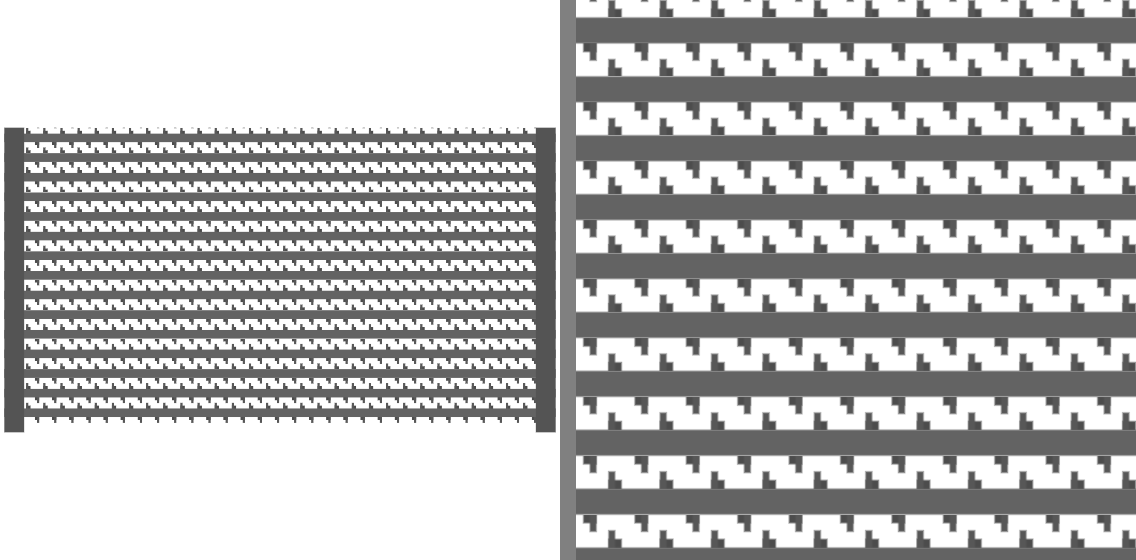
Left, the full canvas; right, a detail of the centre.
Write a three.js fragment shader that draws this pattern.

```glsl
// Slatted grey grille: 15 bars with 30 stepped teeth on each side, between two posts.
varying vec2 vUv;

const float SOFT = 0.0009;

const vec2 PANEL_MIN = vec2(0.0078, 0.2279);
const vec2 PANEL_MAX = vec2(0.9922, 0.7721);
const float POST_WIDTH = 0.0355;

const float BAR_COUNT = 15.0;
const float BAR_PITCH = 0.03506;
const float BAR_HALF = 0.0077;
const float FIRST_BAR = 0.2629;

const float TOOTH_COUNT = 30.0;
const float TOOTH_PITCH = 0.0306;
const float TOOTH_START = 0.0467;
const float HANGING_SHIFT = 0.0156;
const float STEP_WIDTH = 0.0039;
const float STEP_HEIGHT = 0.0051;

const vec3 PAPER = vec3(1.0);
const vec3 BAR_COLOR = vec3(0.39);
const vec3 POST_COLOR = vec3(0.33);
const vec3 TOOTH_COLOR = vec3(0.34);
const vec3 FOOT_COLOR = vec3(0.30);

// Signed distance to the box spanning two corners.
float boxDistance(vec2 p, vec2 low, vec2 high) {
  vec2 d = abs(p - 0.5 * (low + high)) - 0.5 * (high - low);
  return length(max(d, 0.0)) + min(max(d.x, d.y), 0.0);
}

float coverage(float dist) {
  return 1.0 - smoothstep(-SOFT, SOFT, dist);
}

// Offset along the row from the left side of the nearest tooth.
float toothOffset(float x, float start) {
  float column = floor((x - start) / TOOTH_PITCH + 0.25);
  return x - start - clamp(column, 0.0, TOOTH_COUNT - 1.0) * TOOTH_PITCH;
}

// Tall column with a half-height foot; q.y is measured away from the bar.
vec3 paintTooth(vec3 color, vec2 q) {
  vec2 root = vec2(0.0, -BAR_HALF);
  vec2 column = vec2(STEP_WIDTH, 2.0 * STEP_HEIGHT);
  vec2 foot = vec2(2.0 * STEP_WIDTH, STEP_HEIGHT);
  color = mix(color, FOOT_COLOR, coverage(boxDistance(q, root, foot)));
  return mix(color, TOOTH_COLOR, coverage(boxDistance(q, root, column)));
}

// Teeth rising from the top edges of the bars.
vec3 paintRising(vec3 color, vec2 p) {
  float height = p.y - FIRST_BAR - BAR_HALF;
  float row = clamp(floor(height / BAR_PITCH), 0.0, BAR_COUNT - 1.0);
  float x = toothOffset(p.x, TOOTH_START);
  return paintTooth(color, vec2(x, height - row * BAR_PITCH));
}

// Half-turned teeth; the extra top row is cut off by the panel edge.
vec3 paintHanging(vec3 color, vec2 p) {
  float height = p.y - FIRST_BAR + BAR_HALF;
  float row = clamp(ceil(height / BAR_PITCH), 0.0, BAR_COUNT);
  float x = toothOffset(p.x, TOOTH_START + HANGING_SHIFT);
  return paintTooth(color, vec2(2.0 * STEP_WIDTH - x, row * BAR_PITCH - height));
}

float barDistance(float y) {
  float row = floor((y - FIRST_BAR) / BAR_PITCH + 0.5);
  row = clamp(row, 0.0, BAR_COUNT - 1.0);
  return abs(y - FIRST_BAR - row * BAR_PITCH) - BAR_HALF;
}

// Both posts, folded about the vertical centre line.
float postDistance(vec2 p) {
  vec2 folded = vec2(0.5 - abs(p.x - 0.5), p.y);
  vec2 inner = vec2(PANEL_MIN.x + POST_WIDTH, PANEL_MAX.y);
  return boxDistance(folded, PANEL_MIN, inner);
}

void main() {
  vec2 p = vUv;
  vec3 color = paintRising(PAPER, p);
  color = paintHanging(color, p);
  color = mix(color, BAR_COLOR, coverage(barDistance(p.y)));

  // Trim the grille to the panel, then set the posts over its ends.
  color = mix(PAPER, color, coverage(boxDistance(p, PANEL_MIN, PANEL_MAX)));
  color = mix(color, POST_COLOR, coverage(postDistance(p)));
  gl_FragColor = vec4(color, 1.0);
}
```
